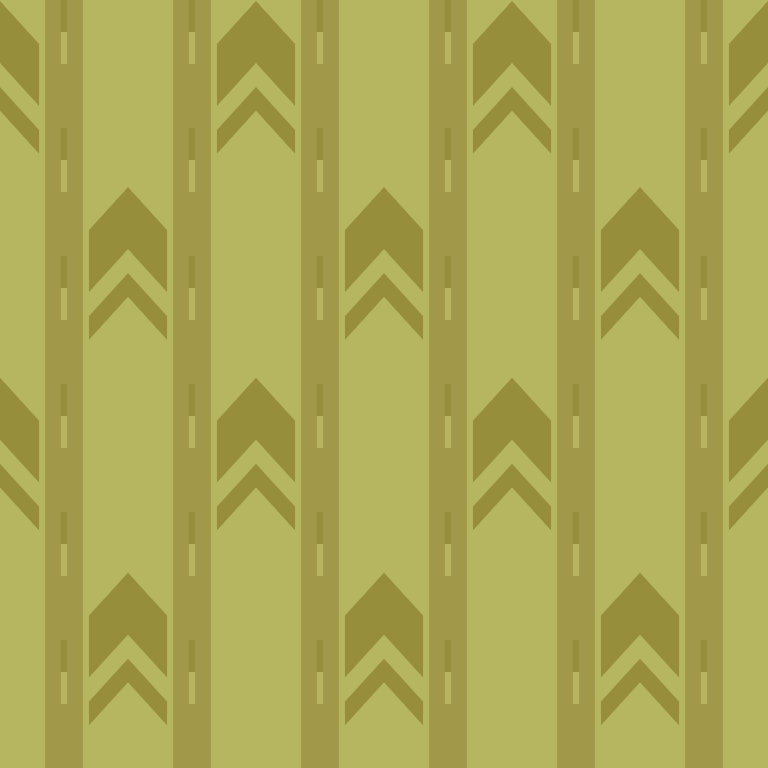
A Shadertoy shader for this pattern:

```glsl
// Olive road stripes with dashed centre lines and staggered double chevrons between them

// Antialiased coverage of a signed distance
float fill(float d, float pixel) {
    return clamp(0.5 - d / pixel, 0.0, 1.0);
}

float box(vec2 p, vec2 halfSize) {
    vec2 d = abs(p) - halfSize;
    return max(d.x, d.y);
}

// Upward chevron band with vertical sides; y grows downward from the apex
float chevron(vec2 p, float start, float end) {
    float slope = 1.1;
    float along = p.y - slope * abs(p.x);
    float band = abs(along - 0.5 * (start + end)) - 0.5 * (end - start);
    return max(band / length(vec2(1.0, slope)), abs(p.x) - 0.305);
}

void mainImage(out vec4 fragColor, in vec2 fragCoord) {
    const float LANES = 6.0;
    vec3 paleOlive = vec3(0.714, 0.710, 0.378);
    vec3 roadOlive = vec3(0.631, 0.600, 0.288);
    vec3 darkOlive = vec3(0.590, 0.557, 0.229);

    // Lane units, measured down from the top edge
    float pixel = LANES / iResolution.y;
    vec2 p = vec2(fragCoord.x, iResolution.y - fragCoord.y) * pixel;

    // Roads
    float roadX = fract(p.x) - 0.5;
    vec3 color = mix(paleOlive, roadOlive, fill(abs(roadX) - 0.148, pixel));

    // Centre dashes: a dark one followed by a pale one
    vec2 darkDash = vec2(roadX + 0.002, fract(p.y + 0.375) - 0.5);
    vec2 paleDash = vec2(roadX, fract(p.y + 0.125) - 0.5);
    color = mix(color, darkOlive, fill(box(darkDash, vec2(0.025, 0.125)), pixel));
    color = mix(color, paleOlive, fill(box(paleDash, vec2(0.024, 0.125)), pixel));

    // Chevron pairs: alternate rows use alternate lanes, with spacing widening downward
    float lane = floor(p.x + 0.5);
    float arrows = 1e3;
    for (int row = 0; row < 4; row++) {
        float r = float(row);
        if (mod(lane + r, 2.0) > 0.5) continue;
        float apex = 0.008 + 1.437 * r + 0.0172 * r * r;
        vec2 q = p - vec2(lane, apex);
        arrows = min(arrows, min(chevron(q, 0.0, 0.484), chevron(q, 0.672, 0.857)));
    }
    color = mix(color, darkOlive, fill(arrows, pixel));

    fragColor = vec4(color, 1.0);
}
```
